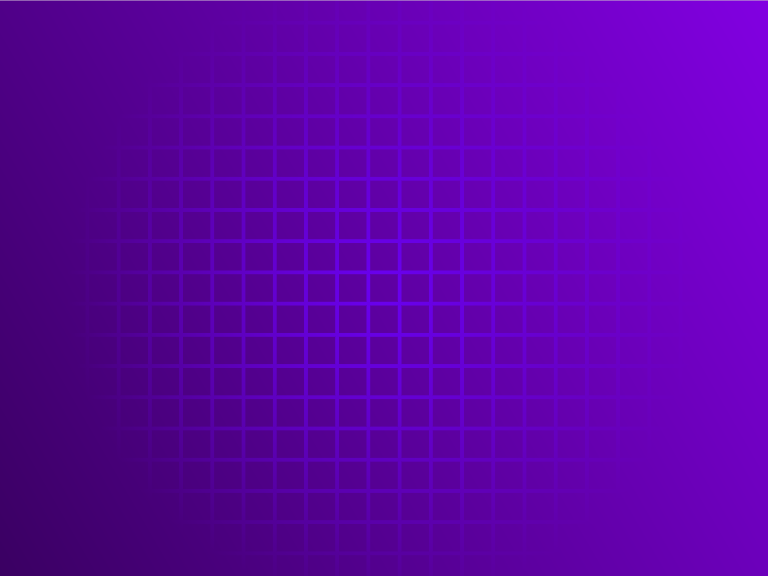
This background is drawn by a WebGL 2 fragment shader. Its source:

```glsl
#version 300 es
precision highp float;

uniform vec2 u_resolution;
out vec4 outColor;

// Coverage of a square grid whose central cell is centred on the origin
float gridLines(vec2 p, float cell, float halfWidth, float pixel) {
    vec2 lineDist = abs(fract(p / cell) - 0.5) * cell;
    float nearest = min(lineDist.x, lineDist.y);
    return 1.0 - smoothstep(halfWidth - 0.5 * pixel, halfWidth + 0.5 * pixel, nearest);
}

void main() {
    float pixel = 1.0 / u_resolution.y;
    float aspect = u_resolution.x * pixel;
    vec2 p = (gl_FragCoord.xy - 0.5 * u_resolution) * pixel;

    // Diagonal gradient spanning corner to corner
    vec2 direction = vec2(0.866, 0.5);
    float span = dot(vec2(aspect, 1.0), direction);
    float t = clamp(dot(p, direction) / span + 0.5, 0.0, 1.0);
    vec3 color = mix(vec3(0.228, 0.0, 0.385), vec3(0.508, 0.0, 0.885), t);

    // Violet grid fading out in a disc
    float fade = clamp(1.0 - length(p) / 0.55, 0.0, 1.0);
    float grid = gridLines(p, 0.0542, 0.0033, pixel);
    color = mix(color, vec3(0.415, 0.0, 0.957), 0.95 * grid * fade);

    // Pale hairline along the top edge
    float hairline = 1.0 - smoothstep(0.0, 0.0026, 0.5 - p.y);
    color = mix(color, vec3(0.75, 0.65, 0.8), 0.8 * hairline);

    outColor = vec4(color, 1.0);
}
```
